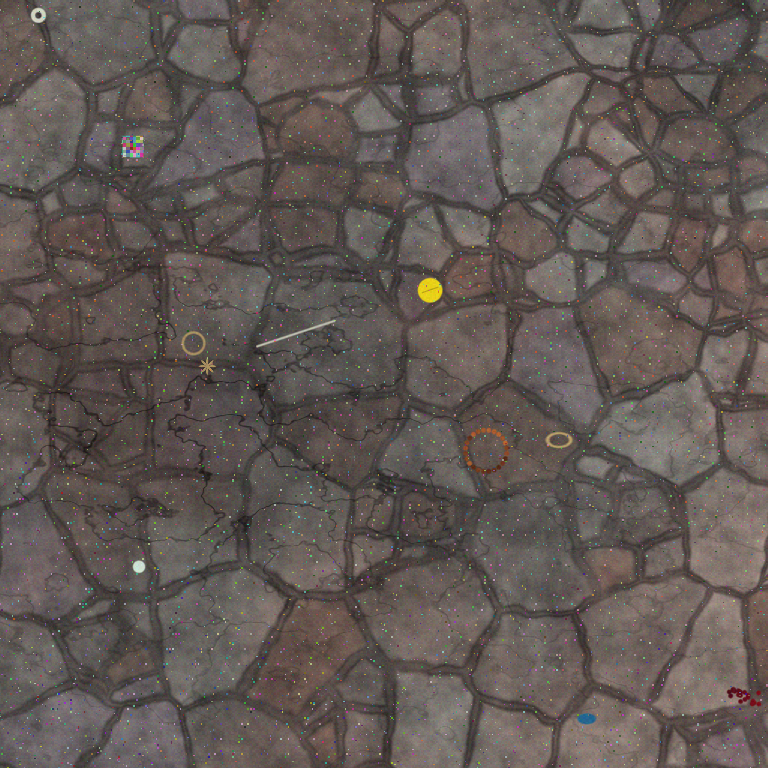
A three.js fragment shader for this texture:

```glsl
// Weathered rubble paving: two scales of Voronoi stones set in dark mortar,
// roughened by fractal noise and sprinkled with coloured grain.
// A few small trinkets drawn with distance functions lie on top.
varying vec2 vUv;

const float TAU = 6.2831853;
const float SOFT = 0.0013;
const vec3 MORTAR = vec3(0.315, 0.295, 0.285);
const vec3 GREY = vec3(0.395, 0.378, 0.365);
const vec3 PALE = vec3(0.475, 0.462, 0.442);
const vec3 MAUVE = vec3(0.425, 0.395, 0.41);
const vec3 BROWN = vec3(0.385, 0.325, 0.295);
const vec3 GOLD = vec3(0.66, 0.57, 0.38);
const vec3 IVORY = vec3(0.82, 0.83, 0.76);

float hash(vec2 p) {
  return fract(sin(dot(p, vec2(127.1, 311.7))) * 43758.545);
}

vec2 hash2(vec2 p) {
  return vec2(hash(p), hash(p + 57.3));
}

float noise(vec2 p) {
  vec2 i = floor(p), f = fract(p);
  f = f * f * (3.0 - 2.0 * f);
  return mix(mix(hash(i), hash(i + vec2(1.0, 0.0)), f.x),
             mix(hash(i + vec2(0.0, 1.0)), hash(i + 1.0), f.x), f.y);
}

float fbm(vec2 p) {
  float sum = 0.0, amp = 0.5;
  for (int i = 0; i < 5; i++) {
    sum += amp * noise(p);
    p = mat2(1.6, 1.2, -1.2, 1.6) * p + 3.7;
    amp *= 0.5;
  }
  return sum;
}

// x: distance to the nearest cell border in canvas units, y: cell random
vec2 stones(vec2 p, float scale) {
  p *= scale;
  vec2 cell = floor(p), nearest = vec2(0.0), owner = cell;
  float best = 9.0, edge = 9.0;
  for (int j = -1; j <= 1; j++) for (int i = -1; i <= 1; i++) {
    vec2 c = cell + vec2(float(i), float(j));
    vec2 r = c + 0.1 + 0.8 * hash2(c) - p;
    if (dot(r, r) < best) { best = dot(r, r); nearest = r; owner = c; }
  }
  for (int j = -2; j <= 2; j++) for (int i = -2; i <= 2; i++) {
    vec2 c = owner + vec2(float(i), float(j));
    vec2 r = c + 0.1 + 0.8 * hash2(c) - p;
    vec2 gap = r - nearest;
    if (dot(gap, gap) > 0.0001) edge = min(edge, dot(0.5 * (r + nearest), normalize(gap)));
  }
  return vec2(edge / scale, hash(owner + 19.7));
}

float fill(float d) { return 1.0 - smoothstep(-SOFT, SOFT, d); }

float oval(vec2 p, vec2 radii) { return (length(p / radii) - 1.0) * min(radii.x, radii.y); }

float segment(vec2 p, vec2 a, vec2 b) {
  vec2 d = b - a;
  return length(p - a - d * clamp(dot(p - a, d) / dot(d, d), 0.0, 1.0));
}

vec3 paving(vec2 uv) {
  vec2 p = uv + 0.035 * (vec2(fbm(uv * 8.0), fbm(uv * 8.0 + 31.0)) - 0.5);
  p += 0.007 * (vec2(noise(uv * 55.0), noise(uv * 55.0 + 9.0)) - 0.5);
  vec2 big = stones(p + 0.31, 7.5), small = stones(p * vec2(0.9, 1.1) + 2.0, 15.0);
  float split = step(0.56, big.y);
  float edge = mix(big.x, min(big.x, small.x), split);
  float id = fract(big.y * 7.3 + split * small.y * 5.1);

  // worn, broken zone to the left of the middle
  vec2 q = (uv - vec2(0.25, 0.45)) / vec2(0.42, 0.2);
  float worn = clamp(exp(-dot(q, q)) * (0.4 + 1.2 * fbm(uv * 7.0)), 0.0, 1.0);

  vec3 col = mix(GREY, PALE, smoothstep(0.35, 0.7, id) * (0.5 + 0.4 * uv.x));
  col = mix(col, MAUVE, 0.8 * step(0.7, fract(id * 5.7)));
  col = mix(col, BROWN, 0.75 * step(0.8, fract(id * 11.3)));
  float gap = 0.002 + 0.009 * noise(uv * 11.0 + 4.0);
  float body = smoothstep(gap * 0.4, gap + 0.004, edge);
  col = mix(MORTAR, col, body * (1.0 - 0.5 * worn));
  col *= 1.0 - 0.28 * (1.0 - smoothstep(0.0, 0.004, abs(edge - gap * 0.6))) * noise(uv * 24.0);

  // stains, pitting and fine cracks
  col *= 1.0 + 0.5 * (fbm(uv * 26.0) - 0.48) + 0.32 * (fbm(uv * 85.0) - 0.48);
  col = mix(col, col * vec3(1.06, 0.97, 0.95), smoothstep(0.4, 0.65, fbm(uv * 5.0 + 8.0)));
  float crack = abs(fbm(uv * vec2(13.0, 19.0) + 6.0) - 0.48);
  col *= 1.0 - (0.12 + 0.35 * worn) * (1.0 - smoothstep(0.0, 0.025, crack));
  col *= 1.0 - 0.14 * worn - 0.22 * smoothstep(0.3, 0.0, length(uv - vec2(1.0)));
  return col * (1.0 + 0.1 * smoothstep(0.5, 1.0, uv.x));
}

vec3 grain(vec3 col, vec2 uv) {
  vec2 c = floor(uv * 512.0);
  col += 0.07 * (vec3(hash(c), hash(c + 3.1), hash(c + 7.7)) - 0.5);
  vec3 tint = vec3(hash(c + 11.0), hash(c + 23.0), hash(c + 41.0));
  return mix(col, tint, 0.65 * step(0.955, hash(c + 71.0)));
}

vec3 trinkets(vec3 col, vec2 uv) {
  // yellow disc with a scored line, and a pale rod
  vec2 p = uv - vec2(0.56, 0.622);
  vec3 yellow = vec3(0.91, 0.82, 0.1) * (1.0 - 0.3 * fill(segment(p, vec2(-0.01, -0.003), vec2(0.01, 0.004)) - 0.0005));
  col = mix(col, yellow, fill(length(p) - 0.016));
  col = mix(col, IVORY * 0.9, fill(segment(uv, vec2(0.335, 0.549), vec2(0.435, 0.582)) - 0.0014));
  // rings and a small star
  col = mix(col, GOLD, fill(abs(oval(uv - vec2(0.252, 0.553), vec2(0.014))) - 0.0016));
  col = mix(col, GOLD * 1.1, fill(abs(oval(uv - vec2(0.728, 0.427), vec2(0.015, 0.009))) - 0.0014));
  col = mix(col, IVORY, fill(abs(length(uv - vec2(0.05, 0.98)) - 0.007) - 0.0028));
  p = uv - vec2(0.27, 0.523);
  col = mix(col, GOLD, fill(length(p) - 0.007 - 0.004 * cos(8.0 * atan(p.y, p.x))));
  // bead bracelet
  p = uv - vec2(0.633, 0.413);
  float bead = floor(atan(p.y, p.x) / TAU * 24.0) + 0.5;
  vec2 spot = 0.027 * vec2(cos(bead * TAU / 24.0), sin(bead * TAU / 24.0));
  col = mix(col, mix(vec3(0.32, 0.14, 0.08), vec3(0.72, 0.4, 0.2), hash(vec2(bead))), fill(length(p - spot) - 0.0032));
  // mosaic brooch, button and blue chip
  p = uv - vec2(0.173, 0.809);
  vec2 tile = floor(p * 230.0);
  vec3 enamel = mix(GOLD, vec3(hash(tile), hash(tile + 5.0), hash(tile + 9.0)), 0.7);
  col = mix(col, enamel, fill(max(abs(p.x), abs(p.y)) - 0.014));
  col = mix(col, vec3(0.8, 0.88, 0.83), fill(length(uv - vec2(0.181, 0.262)) - 0.008));
  col = mix(col, vec3(0.14, 0.4, 0.56), fill(oval(uv - vec2(0.764, 0.064), vec2(0.012, 0.007))));
  // berry cluster
  for (int i = 0; i < 20; i++) {
    vec2 h = hash2(vec2(float(i), 4.0));
    vec2 at = vec2(0.969, 0.092) + (h - 0.5) * vec2(0.04, 0.022);
    col = mix(col, vec3(0.3 + 0.2 * h.x, 0.05, 0.1), fill(length(uv - at) - 0.003));
  }
  return col;
}

void main() {
  vec3 col = trinkets(paving(vUv), vUv);
  gl_FragColor = vec4(clamp(grain(col, vUv), 0.0, 1.0), 1.0);
}
```
